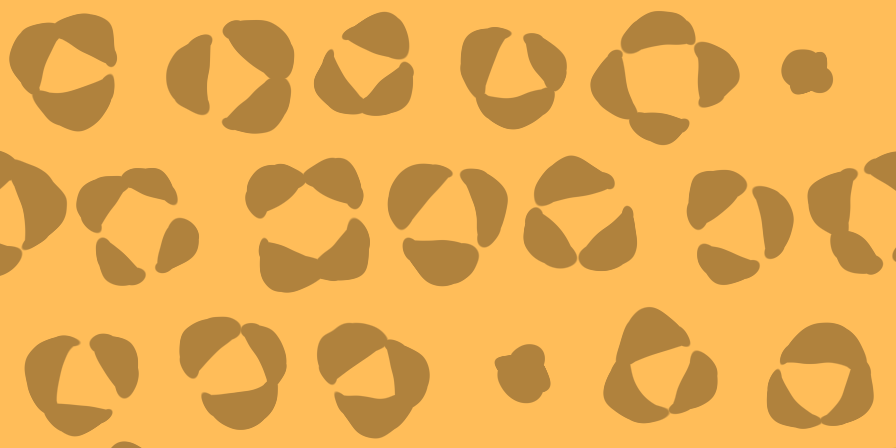
A Shadertoy shader for this pattern:

```glsl
// Leopard skin: brown rosettes of bean-shaped blotches on a flat amber ground.

const float PI = 3.14159265;
const vec3 AMBER = vec3(1.0, 0.74, 0.35);
const vec3 BROWN = vec3(0.69, 0.51, 0.24);
const float CELL = 0.33;    // rosette spacing, in canvas heights
const float JITTER = 0.17;  // rosette displacement, in cells

// Three random values in 0..1 from a lattice point
vec3 hash3(vec2 p) {
    vec3 q = fract(p.xyx * vec3(0.1031, 0.1030, 0.0973));
    q += dot(q, q.yxz + 33.33);
    return fract((q.xxy + q.yzz) * q.zyx);
}

// Smooth two-channel value noise in -0.5..0.5
vec2 noise2(vec2 p) {
    vec2 i = floor(p), f = fract(p);
    f = f * f * f * (f * (f * 6.0 - 15.0) + 10.0);
    vec2 low = mix(hash3(i).xy, hash3(i + vec2(1, 0)).xy, f.x);
    vec2 high = mix(hash3(i + vec2(0, 1)).xy, hash3(i + vec2(1, 1)).xy, f.x);
    return mix(low, high, f.y) - 0.5;
}

vec2 rotate(vec2 p, float angle) {
    float c = cos(angle), s = sin(angle);
    return vec2(c * p.x + s * p.y, c * p.y - s * p.x);
}

// Bent, tapered capsule lying along x, curving down at both ends
float beanDistance(vec2 p, float halfLength, float width, float bend, float taper) {
    float slope = 2.0 * bend * clamp(p.x, -0.1, 0.1);
    p.y += bend * p.x * p.x;
    float t = clamp(p.x / halfLength, -1.0, 1.0);
    float radius = width * (1.0 + taper * t - 0.3 * t * t);
    return (length(p - vec2(t * halfLength, 0.0)) - radius) / sqrt(1.0 + slope * slope);
}

// Ring of two to four beans, or now and then a single round spot
float rosetteDistance(vec2 p, vec2 id) {
    vec3 rnd = hash3(id + 71.0);
    float scale = mix(0.88, 1.05, rnd.y);
    float turn = 2.0 * PI * rnd.z;
    p /= scale;

    if (rnd.x < 0.13) {
        return scale * beanDistance(rotate(p, turn), 0.025, 0.062, 0.0, 0.15);
    }

    float count = 2.0 + step(0.3, rnd.x) + step(0.78, rnd.x);
    float ring = 0.045 + 0.018 * count;
    float maxLength = min(0.066, PI * ring / count - 0.042);
    float d = 1.0;
    for (float k = 0.0; k < count; k++) {
        vec3 shape = hash3(id * 5.0 + vec2(k * 17.0, 131.0));
        float angle = turn + 2.0 * PI * k / count + 0.24 * (shape.x - 0.5);
        vec2 q = rotate(p, angle) - vec2(0.0, ring);
        float halfLength = maxLength * mix(0.8, 1.05, shape.y);
        float width = mix(0.037, 0.050, shape.z);
        float taper = 0.7 * (fract(shape.x * 7.0 + shape.z) - 0.5);
        d = min(d, beanDistance(q, halfLength, width, mix(3.5, 6.0, shape.y), taper));
    }
    return d * scale;
}

// Nearest rosette on a staggered, jittered grid
float peltDistance(vec2 p) {
    vec2 g = p / CELL;
    float d = 1.0;
    for (float j = -1.0; j <= 1.0; j++) {
        float row = floor(g.y) + j;
        float shift = 0.5 * mod(row, 2.0);
        for (float i = -1.0; i <= 1.0; i++) {
            vec2 id = vec2(floor(g.x - shift) + i, row);
            vec2 offset = JITTER * (hash3(id + 19.0).xy - 0.5);
            vec2 center = id + vec2(0.5 + shift, 0.5) + offset;
            d = min(d, rosetteDistance((g - center) * CELL, id));
        }
    }
    return d;
}

void mainImage(out vec4 fragColor, in vec2 fragCoord) {
    vec2 p = fragCoord / iResolution.y;

    // Uneven, hand-cut outlines
    p += 0.022 * noise2(p * 9.0) + 0.006 * noise2(p * 21.0 + 40.0);

    float edge = 0.7 / iResolution.y;
    float blotch = 1.0 - smoothstep(-edge, edge, peltDistance(p));
    fragColor = vec4(mix(AMBER, BROWN, blotch), 1.0);
}
```
